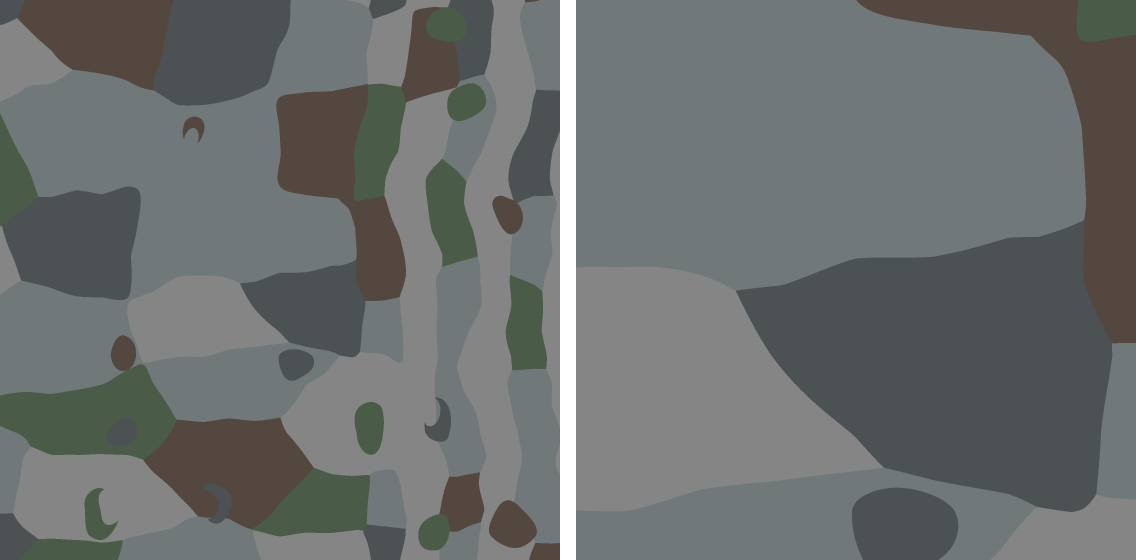
Left, the full canvas; right, a detail of the centre.
Write a WebGL 2 fragment shader that draws this pattern.

```glsl
#version 300 es
precision highp float;
// Flat camouflage: jittered cells vote for one of five colours, so patches merge
// with rounded outlines. Cells are broad on the left, narrow columns on the right;
// small islands and crescents lie on top, and a noise warp roughens every edge.

uniform vec2 u_resolution;
out vec4 fragColor;

const int GREY = 0, BLUE = 1, GREEN = 2, DARK = 3, BROWN = 4;

vec3 hash3(vec2 p) {
    vec3 q = vec3(dot(p, vec2(127.1, 311.7)), dot(p, vec2(269.5, 183.3)), dot(p, vec2(419.2, 371.9)));
    return fract(sin(q) * 43758.5);
}

// Vector value noise in -0.5..0.5; roundness 0 keeps angular kinks
vec2 noise2(vec2 p, float roundness) {
    vec2 i = floor(p), f = fract(p);
    f = mix(f, f * f * (3.0 - 2.0 * f), roundness);
    vec2 low = mix(hash3(i).xy, hash3(i + vec2(1, 0)).xy, f.x);
    vec2 high = mix(hash3(i + vec2(0, 1)).xy, hash3(i + vec2(1, 1)).xy, f.x);
    return mix(low, high, f.y) - 0.5;
}

vec3 paint(int index) {
    if (index == GREY) return vec3(0.52);
    if (index == BLUE) return vec3(0.44, 0.47, 0.48);
    if (index == GREEN) return vec3(0.29, 0.36, 0.28);
    if (index == DARK) return vec3(0.30, 0.32, 0.33);
    return vec3(0.33, 0.28, 0.25);
}

// Evenly spread colour choice; narrow columns alternate grey and coloured
int cellColour(vec2 id, float random) {
    float t = fract(dot(id, vec2(0.7549, 0.5698)) + 0.25 * random);
    if (id.x > 3.5) {
        bool greyColumn = mod(id.x, 2.0) < 0.5;
        t = greyColumn ? (t < 0.85 ? 0.0 : t) : mix(0.24, 1.0, t);
    }
    if (t < 0.24) return GREY;
    if (t < 0.53) return BLUE;
    if (t < 0.70) return GREEN;
    return t < 0.85 ? DARK : BROWN;
}

// Large patches: the colour with the strongest summed cell weight wins
int patchColour(vec2 p) {
    vec2 grid = vec2(4.2 * p.x + 10.0 * max(p.x - 0.62, 0.0),
                     6.0 * p.y - 0.6 * exp(-8.0 * p.y));
    vec2 base = floor(grid);
    float votes[5] = float[5](0.0, 0.0, 0.0, 0.0, 0.0);
    for (int y = -1; y <= 1; y++) {
        for (int x = -1; x <= 1; x++) {
            vec2 id = base + vec2(x, y);
            vec3 random = hash3(id + 17.0);
            vec2 jitter = vec2(id.x > 2.5 ? 0.3 : 0.7, 0.7);
            vec2 d = grid - id - 0.5 - jitter * (random.xy - 0.5);
            votes[cellColour(id, random.z)] += exp(-9.0 * dot(d, d));
        }
    }
    int winner = 0;
    for (int i = 1; i < 5; i++) {
        if (votes[i] > votes[winner]) winner = i;
    }
    return winner;
}

// Small islands, some hollowed into crescents, more frequent near the bottom
int addIslands(vec2 p, int under) {
    vec2 id = floor(p * 7.0);
    vec3 place = hash3(id + 53.0), kind = hash3(id + 91.0);
    vec2 q = fract(p * 7.0) - 0.5 - 0.4 * (place.xy - 0.5);
    q.x *= 1.15;
    float radius = mix(0.18, 0.29, kind.x);
    bool present = place.z < mix(0.42, 0.12, id.y / 7.0);
    float angle = 6.2832 * kind.z;
    vec2 hollow = 0.6 * radius * vec2(cos(angle), sin(angle));
    bool carved = kind.y > 0.5 && length(q - hollow) < 0.65 * radius;
    if (!present || carved || length(q) > radius) return under;
    return kind.z < 0.25 ? GREEN : (kind.z < 0.6 ? DARK : BROWN);
}

vec3 camouflage(vec2 p) {
    p += 0.055 * noise2(p * 6.0 + 3.0, 1.0) + 0.018 * noise2(p * 22.0 + 40.0, 0.4);
    return paint(addIslands(p, patchColour(p)));
}

void main() {
    // Average a 3 by 3 grid of samples to smooth the edges
    vec3 sum = vec3(0.0);
    for (int y = -1; y <= 1; y++) {
        for (int x = -1; x <= 1; x++) {
            sum += camouflage((gl_FragCoord.xy + vec2(x, y) / 3.0) / u_resolution);
        }
    }
    fragColor = vec4(sum / 9.0, 1.0);
}
```
